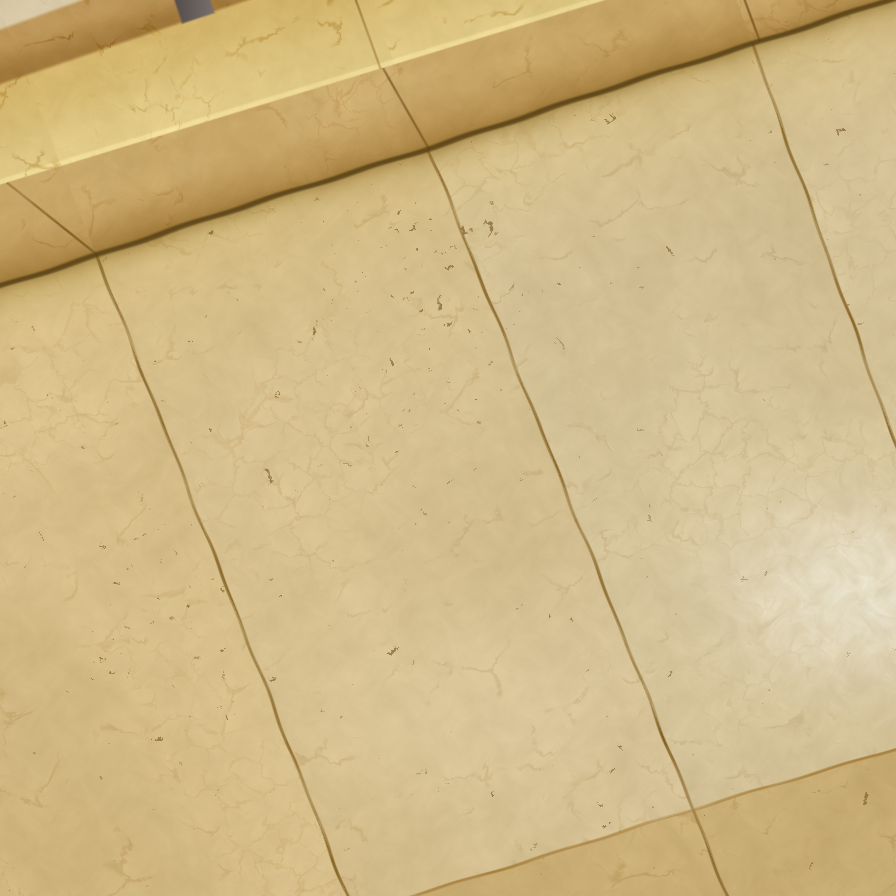
This texture is drawn by a Shadertoy shader. Its source:

```glsl
vec2 hash2(vec2 c) {
    return fract(sin(vec2(dot(c, vec2(127.1, 311.7)), dot(c, vec2(269.5, 183.3)))) * 43758.5);
}

// Domain-warped layered sines, roughly -1 to 1
float clouds(vec2 q) {
    float sum = 0.0, amp = 0.5;
    for (int i = 0; i < 6; i++) {
        q = mat2(0.8, 0.6, -0.6, 0.8) * q * 1.7 + 0.9 * sin(q.yx * 1.3) + 2.3;
        sum += amp * sin(q.x) * sin(q.y);
        amp *= 0.68;
    }
    return sum;
}

// Gap between the two nearest cell centres: zero on cell borders
float cellBorder(vec2 q) {
    float near = 9.0, next = 9.0;
    for (int y = -1; y <= 1; y++)
    for (int x = -1; x <= 1; x++) {
        vec2 g = vec2(x, y);
        float d = length(g + hash2(floor(q) + g) - fract(q));
        next = min(next, max(near, d));
        near = min(near, d);
    }
    return next - near;
}

// Small turned pits, one candidate per cell
float pits(vec2 q, float density) {
    vec2 id = floor(q), rnd = hash2(id), shape = hash2(id + 37.0);
    vec2 d = fract(q) - mix(vec2(0.3), vec2(0.7), shape);
    float a = rnd.y * 3.0;
    d = mat2(cos(a), sin(a), -sin(a), cos(a)) * d;
    d += 0.03 * sin(d.yx * 25.0 + rnd * 6.0);
    float r = length(d * vec2(1.0, 1.5 + shape.x));
    float size = 0.08 + 0.19 * shape.y * shape.y;
    return step(rnd.x, density) * (1.0 - smoothstep(size * 0.5, size, r));
}

float spot(vec2 p, vec2 centre, vec2 size) {
    vec2 d = (p - centre) / size;
    return exp(-dot(d, d));
}

float line(float d, float halfWidth, float px) {
    return 1.0 - smoothstep(halfWidth - px, halfWidth + px, abs(d));
}

void mainImage(out vec4 fragColor, in vec2 fragCoord) {
    vec2 p = fragCoord / iResolution.xy;
    float px = 1.0 / iResolution.y;
    float wobble = 0.0008 * (sin(p.y * 47.0) + sin(p.x * 31.0 + p.y * 90.0));

    // Signed heights above each edge of the steps
    float foot = p.y - 0.681 - 0.322 * p.x + wobble;
    float lip = p.y - 0.794 - 0.305 * p.x;
    float upper = p.y - 0.906 - 0.34 * p.x;
    float top = p.y - 0.967 - 0.36 * p.x;
    float row = p.y + 0.14 - 0.305 * p.x + wobble;

    // Converging floor joints, bent where they climb the riser
    float floorGap = 1.0, riserGap = 1.0, column = 0.0;
    for (int i = 0; i < 3; i++) {
        float k = float(i);
        float x = 0.388 - 0.392 * p.y + k * (0.452 - 0.033 * p.y) + k * k * (0.025 * p.y - 0.028);
        floorGap = min(floorGap, abs(p.x - x + wobble) * 0.93);
        column += step(x, p.x);
        vec2 base = vec2(0.108 + 0.37 * k, 0.716 + 0.119 * k);
        float lean = 1.25 / (1.0 + 1.2 * k);
        riserGap = min(riserGap, abs(p.x - base.x + lean * (p.y - base.y)) / length(vec2(1.0, lean)));
    }
    float tile = column + 5.0 * step(row, 0.0) + 9.0 * step(0.0, foot) + 13.0 * step(0.0, lip);

    // Stone pattern, shifted for each slab
    vec2 q = mat2(0.93, -0.37, 0.37, 0.93) * p + tile * vec2(3.7, 1.9);
    float broad = clouds(q * 5.0), fine = clouds(q * 23.0 + 4.0), grain = clouds(q * 70.0);
    vec2 warped = q + 0.012 * vec2(broad, fine) + 0.008 * vec2(grain, broad);
    float veins = (1.0 - smoothstep(0.0, 0.09, cellBorder(warped * vec2(13.0, 18.0)))) * smoothstep(0.0, 0.6, fine);
    veins += 0.7 * (1.0 - smoothstep(0.0, 0.12, cellBorder(warped * 29.0 + 8.0))) * smoothstep(0.1, 0.7, broad + 0.4 * grain);

    // Floor tone: warm left, cool right, yellow by the step
    vec3 floorCol = mix(vec3(0.84, 0.745, 0.545), vec3(0.825, 0.752, 0.585), smoothstep(0.8, 2.2, column + p.x));
    floorCol = mix(floorCol, vec3(0.86, 0.75, 0.47), 0.6 * exp(foot * 12.0));
    floorCol = mix(floorCol, vec3(0.79, 0.68, 0.45), 0.6 * spot(p, vec2(0.0, 0.0), vec2(0.35, 0.25)));
    floorCol = mix(floorCol, vec3(0.77, 0.65, 0.41), 0.75 * step(row, 0.0));
    floorCol += vec3(0.03, 0.035, 0.045) * spot(p, vec2(0.5, 0.2), vec2(0.2, 0.12));
    float glare = spot(p, vec2(0.98, 0.34), vec2(0.17, 0.1)) * step(0.0, row);
    floorCol += glare * vec3(0.07, 0.11, 0.18) * (1.0 + 0.25 * grain);

    // Treads and risers
    vec3 treadCol = mix(vec3(0.88, 0.79, 0.53), vec3(0.83, 0.71, 0.42), smoothstep(0.0, 0.12, lip));
    vec3 riserCol = mix(vec3(0.79, 0.66, 0.42), vec3(0.70, 0.55, 0.30), smoothstep(0.07, 0.0, foot));
    vec3 col = mix(floorCol, riserCol, smoothstep(-px, px, foot));
    col = mix(col, treadCol, smoothstep(-px, px, lip));
    col = mix(col, mix(vec3(0.63, 0.47, 0.23), vec3(0.75, 0.60, 0.36), smoothstep(0.0, 0.05, upper)), smoothstep(-0.003, 0.003, upper));
    col = mix(col, vec3(0.86, 0.80, 0.67), smoothstep(-0.003, 0.003, top));

    // Mottling, veins and pits
    col += vec3(0.024, 0.026, 0.03) * broad + 0.016 * fine + 0.013 * grain;
    col -= vec3(0.07, 0.09, 0.11) * min(veins, 1.0) * (0.65 + 0.6 * step(0.0, lip)) * (1.0 - 0.6 * glare);
    float worn = spot(p, vec2(0.46, 0.66), vec2(0.11, 0.13)) + 0.8 * spot(p, vec2(0.18, 0.29), vec2(0.08, 0.11));
    float pitMask = pits(warped * 46.0, 0.02 + 0.33 * worn) + 0.6 * pits(warped * 75.0 + 5.0, 0.05 + 0.2 * worn);
    col = mix(col, vec3(0.52, 0.41, 0.21), 0.75 * min(pitMask, 1.0) * step(foot, 0.0));

    // Joints with uneven dirt
    float dirt = 0.72 + 0.2 * sin(p.y * 37.0 + column) + 0.2 * fine;
    float onFloor = step(foot, 0.0), onRiser = step(0.0, foot) * step(lip, 0.0);
    col = mix(col, vec3(0.54, 0.41, 0.17), dirt * line(floorGap, 0.0017, px) * onFloor);
    col = mix(col, vec3(0.66, 0.51, 0.25), dirt * line(row, 0.0017, px) * smoothstep(0.4, 0.5, p.x));
    col = mix(col, vec3(0.50, 0.36, 0.15), dirt * line(riserGap, 0.0013, px) * onRiser);
    float treadGap = p.x - 0.423 + 0.36 * (p.y - 0.928);
    col = mix(col, vec3(0.58, 0.43, 0.18), dirt * line(treadGap, 0.0014, px) * step(0.0, lip));

    // Worn lip highlight and shadow under the riser
    col += vec3(0.06, 0.07, 0.07) * line(lip - 0.003, 0.003, 0.002);
    col = mix(col, vec3(0.52, 0.39, 0.13), 0.65 * exp(-abs(foot) * (foot < 0.0 ? 75.0 : 140.0)));
    col = mix(col, vec3(0.33, 0.24, 0.08), 0.8 * line(foot, 0.003, 0.002));

    // Grey fitting at the upper step
    vec2 box = abs(mat2(0.95, -0.31, 0.31, 0.95) * (p - vec2(0.217, 0.993))) - vec2(0.019, 0.014);
    col = mix(col, vec3(0.40, 0.37, 0.36) + 3.0 * (p.x - 0.217), 1.0 - smoothstep(-0.002, 0.002, max(box.x, box.y)));
    fragColor = vec4(clamp(col, 0.0, 1.0), 1.0);
}
```
